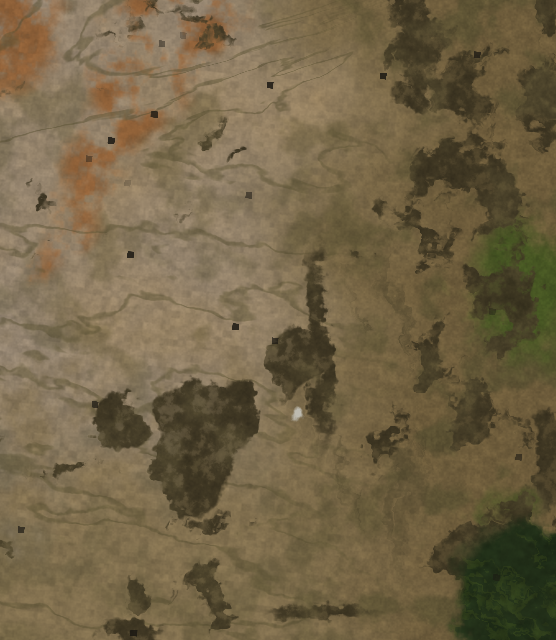
This texture is drawn by a Shadertoy shader. Its source:

```glsl
// Aerial view of dry farmland: pale field mosaic, rust soil, dark woodland and green hills.

const vec3 TAN    = vec3(0.51, 0.44, 0.31);
const vec3 PALE   = vec3(0.585, 0.515, 0.42);
const vec3 BROWN  = vec3(0.42, 0.35, 0.22);
const vec3 OLIVE  = vec3(0.34, 0.31, 0.19);
const vec3 RUST   = vec3(0.55, 0.36, 0.20);
const vec3 WOOD   = vec3(0.235, 0.205, 0.13);
const vec3 SCRUB  = vec3(0.30, 0.265, 0.17);
const vec3 GREEN  = vec3(0.25, 0.33, 0.12);
const vec3 JUNGLE = vec3(0.11, 0.17, 0.085);
const vec3 CLOUD  = vec3(0.74, 0.73, 0.69);
const vec3 WATER  = vec3(0.10, 0.09, 0.07);

const float FIELD_SCALE = 72.0;   // fields per canvas height
const float FIELD_CONTRAST = 0.17;
const float GRAIN_CONTRAST = 0.24;
const float EDGE = 0.0035;        // softness of woodland edges

// Large woods: centre, radii
const vec4 WOODS[11] = vec4[](
    vec4(0.176, 0.350, 0.036, 0.045), vec4(0.300, 0.305, 0.072, 0.100),
    vec4(0.365, 0.345, 0.042, 0.058), vec4(0.462, 0.447, 0.042, 0.050),
    vec4(0.505, 0.455, 0.016, 0.150), vec4(0.645, 0.940, 0.030, 0.080),
    vec4(0.635, 0.840, 0.034, 0.022), vec4(0.778, 0.694, 0.046, 0.030),
    vec4(0.855, 0.290, 0.032, 0.075), vec4(0.210, 0.020, 0.048, 0.026),
    vec4(0.510, 0.042, 0.080, 0.015));

float hash(vec2 p) {
    vec3 q = fract(vec3(p.xyx) * 0.1031);
    q += dot(q, q.yzx + 33.33);
    return fract((q.x + q.y) * q.z);
}

// Value noise; a small blend width gives square patches with smooth borders
float valueNoise(vec2 p, float blend) {
    vec2 i = floor(p), f = smoothstep(0.5 - blend, 0.5 + blend, fract(p));
    return mix(mix(hash(i), hash(i + vec2(1, 0)), f.x),
               mix(hash(i + vec2(0, 1)), hash(i + vec2(1, 1)), f.x), f.y);
}

float fbm(vec2 p) {
    float sum = 0.0, amp = 0.516;
    for (int i = 0; i < 5; i++) {
        sum += amp * valueNoise(p, 0.5);
        p = mat2(1.6, 1.2, -1.2, 1.6) * p + 7.3;
        amp *= 0.5;
    }
    return sum;
}

vec2 rotate(vec2 p, float a) {
    return mat2(cos(a), sin(a), -sin(a), cos(a)) * p;
}

// Approximate signed distance, positive inside
float ellipse(vec2 p, vec2 centre, vec2 radii) {
    return (1.0 - length((p - centre) / radii)) * min(radii.x, radii.y);
}

float glow(vec2 p, vec2 centre, vec2 radii) {
    vec2 d = (p - centre) / radii;
    return exp(-dot(d, d));
}

float segment(vec2 p, vec2 a, vec2 b) {
    vec2 d = b - a;
    return length(p - a - d * clamp(dot(p - a, d) / dot(d, d), 0.0, 1.0));
}

void mainImage(out vec4 fragColor, in vec2 fragCoord) {
    vec2 p = fragCoord / iResolution.y;
    vec2 grid = rotate(p, 0.1);

    // Shared noise layers
    float broad = fbm(p * 6.0), mid = fbm(p * 19.0 + 40.0), fine = fbm(p * 75.0 + 9.0);
    float grain = valueNoise(p * 230.0, 0.5) * 0.5 + valueNoise(p * 390.0 + 5.0, 0.5) * 0.5;
    float fields = 0.6 * valueNoise(grid * vec2(1.0, 1.25) * FIELD_SCALE, 0.16)
                 + 0.4 * valueNoise(grid * FIELD_SCALE * 1.9 + 31.0, 0.22);
    vec2 warp = vec2(fbm(p * 16.0 + 3.0), fbm(p * 16.0 + 81.0)) - 0.5;
    vec2 w = p + 0.075 * warp + 0.016 * (fields - 0.5) + 0.015 * (fine - 0.5);

    // Open country: pale plain in the west, brown slopes in the east
    float plain = (1.0 - smoothstep(0.32, 0.60, w.x + 0.3 * (broad - 0.5)))
                * smoothstep(0.12, 0.50, w.y + 0.5 * (mid - 0.5));
    float east = smoothstep(0.42, 0.76, w.x + 0.25 * (broad - 0.5));
    vec3 col = mix(TAN, PALE, plain);
    col = mix(col, BROWN, 0.85 * east);
    col = mix(col, OLIVE, (0.35 + 0.4 * east) * smoothstep(0.48, 0.72, mid));
    col += plain * 0.10 * (broad - 0.5) * vec3(-0.3, 0.1, 1.0);

    // Rust soil: a tapering diagonal belt and the northwest corner
    float belt = 0.015 + 0.075 * smoothstep(0.6, 1.0, p.y)
               - segment(w, vec2(0.29, 1.0), vec2(0.085, 0.59));
    float rust = max(belt, ellipse(w, vec2(0.01, 0.98), vec2(0.08, 0.12)));
    rust = smoothstep(-0.025, 0.025, rust) * smoothstep(0.32, 0.62, mid + 0.2 * (fields - 0.5));
    col = mix(col, RUST, 0.9 * rust);

    // Winding creeks on the plain and long ridges east of the centre
    vec2 flow = rotate(p + 0.03 * warp, mix(0.2, -0.65, smoothstep(0.6, 0.85, p.y - 0.4 * p.x)));
    float creek = 1.0 - smoothstep(0.004, 0.028, abs(fbm(flow * vec2(4.0, 11.0) + 17.0) - 0.5));
    col = mix(col, OLIVE, 0.45 * creek * (1.0 - east));
    float ridge = fbm(rotate(w, -0.16) * vec2(42.0, 7.0) + 60.0);
    ridge = smoothstep(0.56, 0.70, ridge) * glow(p, vec2(0.59, 0.38), vec2(0.09, 0.26));
    col = mix(col, SCRUB, 0.75 * ridge);

    // Green pasture
    float green = glow(w, vec2(0.82, 0.55), vec2(0.10, 0.11))
                + 0.6 * glow(w, vec2(0.79, 0.20), vec2(0.06, 0.06));
    col = mix(col, GREEN, 0.85 * smoothstep(0.25, 0.85, green + 0.6 * (mid - 0.5)));

    // Field mosaic and ground grain
    col *= 1.0 + FIELD_CONTRAST * (fields - 0.5) * (1.0 - 0.4 * east);
    col *= 1.0 + GRAIN_CONTRAST * (0.8 + 0.6 * east) * (0.5 * grain + 0.5 * fine - 0.5);

    // Woodland: large woods plus scattered remnants
    float wood = -1.0;
    for (int i = 0; i < WOODS.length(); i++)
        wood = max(wood, ellipse(w, WOODS[i].xy, WOODS[i].zw));
    float southwest = glow(p, vec2(0.28, 0.12), vec2(0.14, 0.12));
    float cover = fbm(w * 15.0 + 120.0) - 0.79 + 0.20 * smoothstep(0.5, 0.75, p.x)
                + 0.19 * southwest;
    wood = smoothstep(-EDGE, EDGE, max(wood, 0.1 * cover));
    vec3 canopy = mix(WOOD, SCRUB, smoothstep(0.40, 0.75, mid));
    canopy *= 1.0 + 0.45 * (fine - 0.5) + 0.16 * (grain - 0.5);
    col = mix(col, canopy, wood * (0.94 - 0.25 * smoothstep(0.5, 0.7, fine)));

    // Forested southeast hills with pale branching valleys
    float hills = ellipse(w, vec2(0.85, 0.04), vec2(0.14, 0.14));
    float valley = 1.0 - smoothstep(0.01, 0.06,
        abs(fbm(rotate(w, 0.55) * vec2(9.0, 25.0) + 200.0) - 0.5));
    vec3 slopes = mix(JUNGLE, GREEN * 0.85, 0.5 * valley) * (0.75 + 0.5 * fine);
    col = mix(col, slopes, 0.93 * smoothstep(-0.018, 0.018, hills));

    // Rare reservoirs and small clouds
    float speck = valueNoise(grid * 63.0 + 11.0, 0.2);
    col = mix(col, WATER, 0.85 * smoothstep(0.990, 0.997, speck));
    float cloud = ellipse(p + 0.02 * warp, vec2(0.467, 0.353), vec2(0.009, 0.012));
    col = mix(col, CLOUD, smoothstep(-0.002, 0.004, cloud + 0.012 * (fine - 0.5)));

    fragColor = vec4(clamp(col, 0.0, 1.0), 1.0);
}
```
